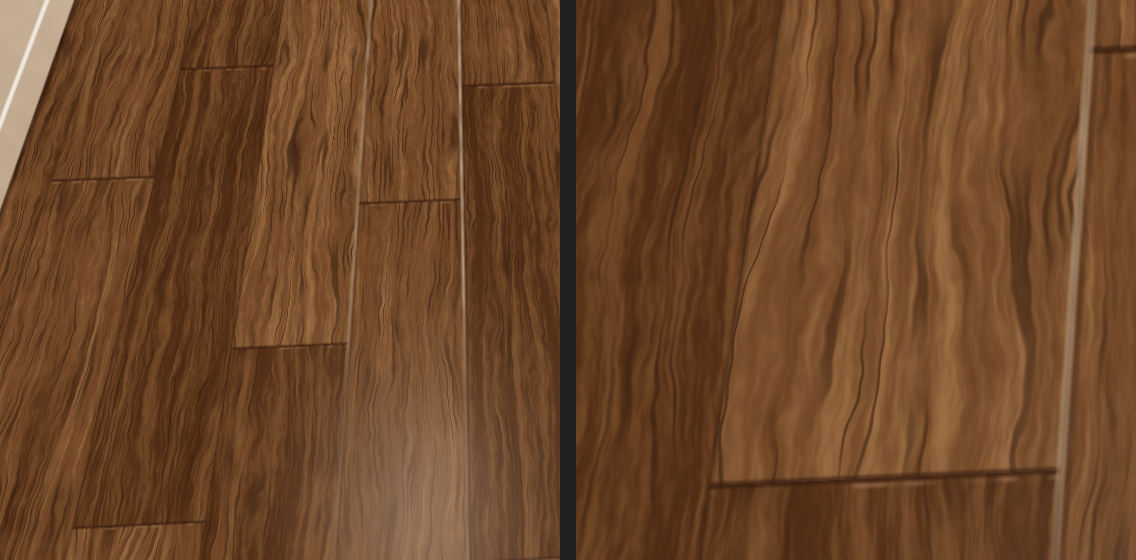
Left, the full canvas; right, a detail of the centre.
This texture is drawn by a WebGL 2 fragment shader. Its source:

```glsl
#version 300 es
precision highp float;

uniform vec2 u_resolution;
out vec4 fragColor;

// Per lane: joint position, then tone of the near, middle and far board
const vec4 BOARDS[7] = vec4[7](
  vec4(4.72, 0.40, 0.42, 0.42),
  vec4(5.47, 0.45, 0.46, 0.45),
  vec4(4.26, 0.62, 0.24, 0.34),
  vec4(4.81, 0.26, 0.62, 0.60),
  vec4(5.37, 0.48, 0.54, 0.50),
  vec4(4.17, 0.20, 0.22, 0.40),
  vec4(5.00, 0.50, 0.55, 0.50));

vec2 randomGradient(vec2 cell) {
  vec3 p = fract(cell.xyx * vec3(0.1031, 0.1030, 0.0973));
  p += dot(p, p.yzx + 33.33);
  float angle = 6.2832 * fract((p.x + p.y) * p.z);
  return vec2(cos(angle), sin(angle));
}

float gradientNoise(vec2 p) {
  vec2 i = floor(p), f = fract(p);
  vec2 s = f * f * f * (f * (f * 6.0 - 15.0) + 10.0);
  vec2 e = vec2(0.0, 1.0);
  float a = dot(randomGradient(i), f);
  float b = dot(randomGradient(i + e.yx), f - e.yx);
  float c = dot(randomGradient(i + e.xy), f - e.xy);
  float d = dot(randomGradient(i + e.yy), f - e.yy);
  return mix(mix(a, b, s.x), mix(c, d, s.x), s.y);
}

// Soft-edged line of a given half width around zero distance
float lineMask(float dist, float halfWidth) {
  float blur = 1.0 / u_resolution.y + 0.001;
  return 1.0 - smoothstep(halfWidth - blur, halfWidth + blur, abs(dist));
}

// Streaked wood: p.x runs across the board, p.y along it
vec3 wood(vec2 p, float tone) {
  float across = p.x + 0.13 * gradientNoise(p * vec2(2.5, 2.2))
               + 0.035 * gradientNoise(p * vec2(7.0, 9.0))
               + 0.012 * gradientNoise(p * vec2(14.0, 28.0));
  float bands = gradientNoise(vec2(across * 7.0, p.y * 0.8));
  float streaks = gradientNoise(vec2(across * 19.0, p.y * 1.6 + 5.0));
  float fibres = gradientNoise(vec2(across * 48.0, p.y * 13.0));
  float pores = gradientNoise(vec2(across * 90.0, p.y * 45.0));
  float shade = tone + 0.40 * bands + 0.38 * streaks + 0.24 * fibres + 0.12 * pores;

  vec3 color = mix(vec3(0.31, 0.17, 0.075), vec3(0.45, 0.285, 0.155),
                   smoothstep(0.0, 0.5, shade));
  color = mix(color, vec3(0.61, 0.425, 0.26), smoothstep(0.42, 1.0, shade));

  // Thin dark veins that fade in and out
  float vein = gradientNoise(vec2(across * 13.0, p.y * 0.9 + 20.0));
  float veinMask = 1.0 - smoothstep(0.02, 0.12, abs(vein));
  veinMask *= smoothstep(-0.35, 0.3, gradientNoise(p * vec2(6.0, 5.0) + 9.0));
  return mix(color, vec3(0.23, 0.125, 0.06), 0.62 * veinMask);
}

void main() {
  vec2 uv = gl_FragCoord.xy / u_resolution;
  float near = 1.0 - uv.y;

  // Perspective floor: lanes widen towards the viewer
  float laneWidth = 0.156 + 0.084 * near;
  float across = (uv.x - 0.195 + 0.319 * near) / laneWidth;
  float depth = 1.0 / laneWidth;
  float lane = floor(across);
  float inLane = across - lane;

  // Boards along the lane
  vec4 board = BOARDS[int(clamp(lane + 1.0, 0.0, 6.0))];
  float along = (depth - board.x - 0.018 * (inLane - 0.5)) / 1.76;
  float index = floor(along);
  float tone = index < 0.0 ? board.y : index < 1.0 ? board.z : board.w;
  vec3 color = wood(vec2(across + lane * 7.3 + index * 3.7, depth + index * 11.0), tone);

  // End joints: dark cut with a worn bright edge
  float jointDist = (fract(along + 0.5) - 0.5) * 1.76 * laneWidth * laneWidth / 0.084;
  float wear = smoothstep(-0.1, 0.35, gradientNoise(vec2(across * 11.0, lane * 5.0 + 0.4)));
  color = mix(color, vec3(0.20, 0.10, 0.05), 0.65 * lineMask(jointDist, 0.0022));
  color = mix(color, vec3(0.64, 0.47, 0.32), 0.55 * wear * lineMask(jointDist + 0.004, 0.0014));

  // Long seams: mostly dark, two of them open and pale
  float seam = floor(across + 0.5);
  float seamDist = (across - seam) * laneWidth;
  float pale = seam == 4.0 ? 0.9 : seam == 3.0 ? 0.62 : 0.0;
  float fade = 1.0 - 0.6 * smoothstep(0.45, 0.75, near);
  float patchy = 0.85 + 0.5 * gradientNoise(vec2(seam * 3.0 + 0.3, depth * 9.0));
  color = mix(color, vec3(0.22, 0.12, 0.06), 0.45 * lineMask(seamDist, 0.0016));
  color = mix(color, vec3(0.20, 0.10, 0.05),
              pale * (0.3 + 0.5 * near) * lineMask(seamDist - 0.0045, 0.002));
  color = mix(color, vec3(0.76, 0.66, 0.55),
              clamp(pale * fade * patchy, 0.0, 1.0) * lineMask(seamDist, 0.0026));

  // Window glare on the varnish
  vec2 toGlare = (uv - vec2(0.74, 0.07)) / vec2(0.17, 0.24);
  float glare = exp(-dot(toGlare, toGlare));
  float haze = smoothstep(0.35, 1.0, uv.x) * smoothstep(0.75, 0.0, uv.y);
  color = mix(color, vec3(0.70, 0.59, 0.51), 0.46 * glare + 0.10 * haze);

  // Skirting board with a bright bead
  float skirtDist = (across + 0.40) * laneWidth;
  float blur = 1.0 / u_resolution.y + 0.001;
  color *= 1.0 - 0.35 * (1.0 - smoothstep(0.0, 0.012, skirtDist));
  vec3 skirting = mix(vec3(0.71, 0.61, 0.51), vec3(0.77, 0.68, 0.58), uv.y);
  skirting += 0.02 * gradientNoise(uv * 30.0);
  skirting = mix(skirting, vec3(0.94, 0.91, 0.87),
                 lineMask((across + 0.71) * laneWidth, 0.0042));
  color = mix(skirting, color, smoothstep(-blur, blur, skirtDist));

  fragColor = vec4(color, 1.0);
}
```
